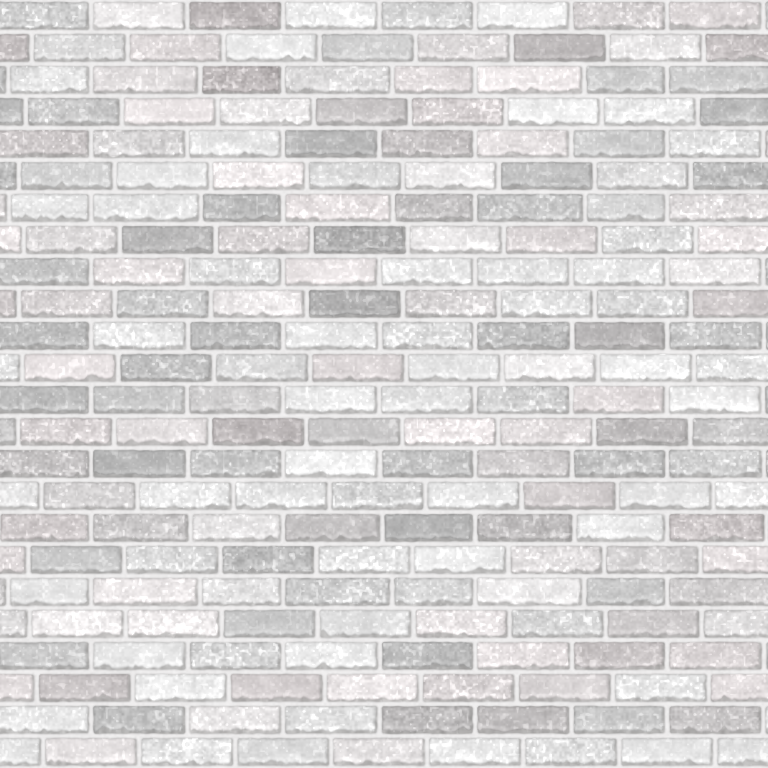
Write a Shadertoy shader that draws this texture.

```glsl
#define COLUMNS 8.0
#define ROWS 24.0
#define JOINT 0.075        // half joint width, in row heights
#define CORNER 0.07
#define CHIP 0.15          // depth of the ragged lower edge
#define GRAIN 0.15
#define DARK_TONE 0.67
#define LIGHT_TONE 0.94
#define MORTAR vec3(0.935, 0.93, 0.93)
#define SHADOW vec3(0.68, 0.675, 0.67)
#define BLUSH vec3(0.016, -0.006, -0.004)

float hash(vec2 p) {
    vec3 v = fract(p.xyx * vec3(0.1031, 0.1030, 0.0973));
    v += dot(v, v.yzx + 33.33);
    return fract((v.x + v.y) * v.z);
}

// Value noise on a lattice that wraps over the canvas
float noise(vec2 uv, vec2 cells) {
    vec2 p = uv * cells;
    vec2 i = floor(p), f = p - i;
    f = f * f * (3.0 - 2.0 * f);
    vec2 a = mod(i, cells), b = mod(i + 1.0, cells);
    return mix(mix(hash(a), hash(vec2(b.x, a.y)), f.x),
               mix(hash(vec2(a.x, b.y)), hash(b), f.x), f.y);
}

// Signed distance to a rounded box given by two corners
float boxDistance(vec2 p, vec2 low, vec2 high) {
    vec2 d = abs(p - 0.5 * (low + high)) - 0.5 * (high - low) + CORNER;
    return length(max(d, 0.0)) + min(max(d.x, d.y), 0.0) - CORNER;
}

// Every second joint of a row is pushed aside by the row's shift
float jointAt(float i, float shift) {
    return i + shift * mod(i, 2.0);
}

void mainImage(out vec4 fragColor, in vec2 fragCoord) {
    vec2 uv = fragCoord / iResolution.xy;
    float pixel = ROWS / iResolution.y;
    float aspect = ROWS / COLUMNS;

    // Running bond with uneven offsets
    float row = floor(uv.y * ROWS);
    float staggered = mod(row, 2.0);
    float rowRandom = hash(vec2(row, 71.0));
    float start = mix(mix(0.19, 0.47, rowRandom), 0.95, staggered);
    float shift = staggered * 0.16 * rowRandom * rowRandom;
    float x = uv.x * COLUMNS - start;
    float column = floor(x);
    if (x < jointAt(column, shift)) column -= 1.0;
    vec2 id = vec2(mod(column, COLUMNS), row);

    // Brick outline, then the face inside its ragged lower and right edges
    vec2 p = vec2(x * aspect, fract(uv.y * ROWS));
    vec2 low = vec2(jointAt(column, shift) * aspect, 0.0) + JOINT;
    vec2 high = vec2(jointAt(column + 1.0, shift) * aspect, 1.0) - JOINT;
    float wobble = noise(uv, vec2(110.0)) - 0.5;
    float outline = boxDistance(p, low, high) + 0.03 * wobble;

    vec2 rowLine = vec2(uv.x, (row + 0.5) / ROWS);
    float ragged = 0.7 * noise(rowLine, vec2(88.0, ROWS))
                 + 0.3 * noise(rowLine, vec2(210.0, ROWS));
    float bottom = 0.03 + CHIP * ragged * ragged * 1.5;
    float right = 0.04 + 0.05 * noise(uv, vec2(60.0, 120.0));
    float face = boxDistance(p, low + vec2(0.0, bottom), high - vec2(right, 0.0))
               + 0.04 * wobble;

    // Tone of each brick, with clouds and fine grain
    float toneRandom = hash(id + 13.0);
    float tone = mix(DARK_TONE, LIGHT_TONE, sqrt(toneRandom));
    float clouds = noise(uv, vec2(48.0, 72.0)) - 0.5;
    float fine = noise(uv, vec2(300.0)) - 0.5;
    float coarse = noise(uv, vec2(170.0)) - 0.5;
    float roughness = mix(0.5, 1.2, hash(id + 47.0));
    float flecks = smoothstep(0.62, 0.95, noise(uv, vec2(230.0)) + 0.25 * clouds);
    tone += 0.06 * clouds + GRAIN * roughness * (0.6 * fine + 0.5 * coarse);
    tone += 0.11 * roughness * flecks;
    vec3 brick = vec3(tone) + BLUSH * smoothstep(0.35, 1.0, hash(id + 91.0));

    // Soft rim: darker all round, with a faint light on the worn lower lip
    brick -= 0.07 * smoothstep(-0.09, 0.0, face);
    float lip = smoothstep(0.14, 0.03, abs(p.y - low.y - bottom - 0.07));
    brick += 0.045 * lip * smoothstep(0.0, -0.06, face);

    // Mortar, a little darker beside the bricks
    vec3 color = MORTAR + 0.03 * fine + 0.02 * clouds;
    color -= 0.07 * smoothstep(0.07, 0.0, outline);

    vec3 edge = SHADOW + 0.14 * (tone - 0.8) + 0.12 * coarse;
    edge = mix(edge, brick, 0.3);
    color = mix(color, edge, smoothstep(pixel, -pixel, outline));
    color = mix(color, brick, smoothstep(pixel, -pixel, max(face, outline)));
    fragColor = vec4(clamp(color, 0.0, 1.0), 1.0);
}
```
